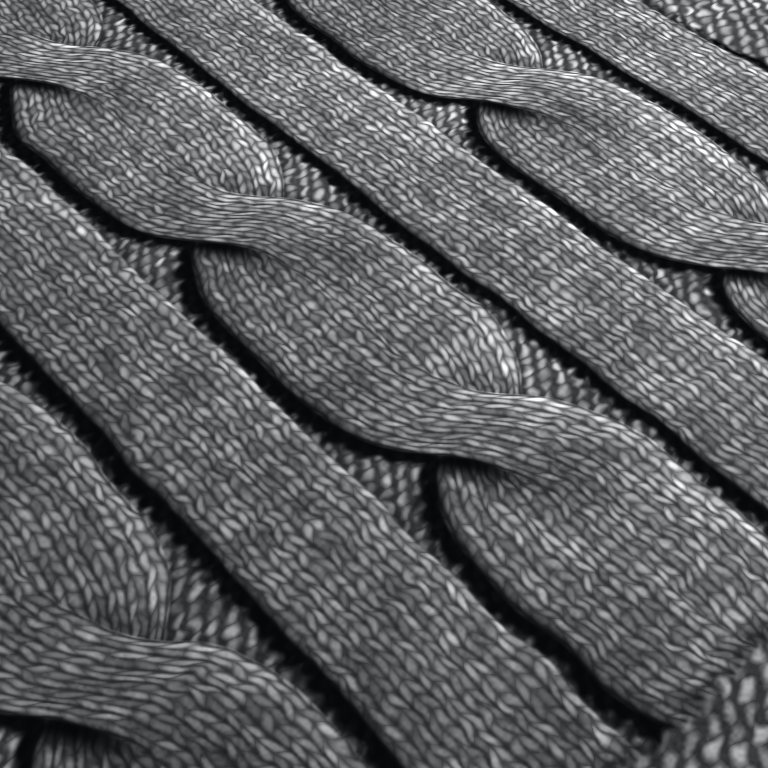
Write a WebGL 1 fragment shader that draws this texture.

```glsl
precision highp float;
// Grey cable-knit wool seen at a slant: twisted cables, flat ribs, purl gutters and seed-stitch borders.

uniform vec2 u_resolution;

const float PI = 3.14159265;
const float STRAND_HALF = 0.14;
const float RIB_HALF = 0.178;
const float RIB_CENTRE = 0.5025;
const vec2 GAUGE = vec2(22.0, 22.0); // stitches per repeat, across and along

float hash(vec2 p) {
  return fract(sin(dot(p, vec2(127.1, 311.7))) * 43758.5453);
}

float noise(vec2 p) {
  vec2 i = floor(p), f = fract(p);
  f = f * f * (3.0 - 2.0 * f);
  return mix(mix(hash(i), hash(i + vec2(1.0, 0.0)), f.x),
             mix(hash(i + vec2(0.0, 1.0)), hash(i + vec2(1.0, 1.0)), f.x), f.y);
}

// Uneven yarn: shifts a stitch position by a little noise.
vec2 uneven(vec2 q, float amount) {
  return q + amount * (vec2(noise(q * 1.3), noise(q * 1.3 + 47.0)) - 0.5);
}

// Perspective: canvas point (y down) to fabric position, one repeat per unit.
vec2 fabricPlane(vec2 p) {
  vec2 across = vec2(0.444, -0.160) - 0.14 * p;
  vec2 along = vec2(0.228, 0.193) + 0.135 * p;
  vec2 d = p - vec2(0.3125, 0.2865);
  float det = across.x * along.y - along.x * across.y;
  return vec2(d.x * along.y - along.x * d.y, across.x * d.y - across.y * d.x) / det;
}

// V-shaped knit stitches, each leg a slanted oval, with grooves between columns.
float knit(vec2 q) {
  q = uneven(q, 0.30);
  float x = fract(q.x) - 0.5;
  float leg = abs(x);
  float y = q.y - leg * 1.0;
  vec2 id = vec2(floor(q.x) * 2.0 + step(0.0, x), floor(y));
  float d = length(vec2((leg - 0.25) / 0.28, (fract(y) - 0.5) / 0.65));
  float loop = 1.0 - smoothstep(0.2, 1.15, d);
  float groove = 0.80 + 0.20 * smoothstep(0.0, 0.22, 0.5 - leg);
  return (0.25 + loop * (0.15 + 0.27 * hash(id))) * groove;
}

// Rounded bumps in alternating rows, for purl and seed stitch.
float bumps(vec2 q) {
  q = uneven(q, 0.5);
  q.x += 0.5 * mod(floor(q.y), 2.0);
  vec2 f = fract(q) - 0.5;
  f.y += 0.25 * sin(f.x * PI);
  float loop = 1.0 - smoothstep(0.1, 0.6, length(f));
  return 0.20 + loop * (0.22 + 0.28 * hash(floor(q)));
}

// Sideways path of the strand that passes on top; t is 0 at the crossing.
float strandCentre(float t) {
  float s = sin(PI * t);
  return 0.154 * s / sqrt(s * s + 0.3);
}

float inside(float x, float halfWidth) {
  return 1.0 - smoothstep(-0.006, 0.006, abs(x) - halfWidth);
}

// Light from the right on a rounded band, x from -1 to 1.
float bandLight(float x) {
  float edge = mix(0.22, 1.0, smoothstep(-1.03, -0.84, x));
  float rim = smoothstep(0.68, 0.92, x);
  return edge * (0.97 + 0.07 * x + 0.20 * rim);
}

// Shadow thrown to the left of a raised edge at distance d; none on its right.
float castShadow(float d, float width) {
  float dark = smoothstep(-0.10, -0.05, d) * (1.0 - smoothstep(width * 0.4, width, d));
  return 1.0 - 0.95 * dark;
}

float cable(float ground, float x, float t, vec2 k) {
  float c = strandCentre(t);
  float halfWidth = abs(c) + STRAND_HALF;
  float over = x - c, under = x + c;
  float crossing = 1.0 - smoothstep(0.06, 0.28, abs(t));
  float light = bandLight(x / halfWidth);

  // Soft dip in the lobe just past each crossing.
  vec2 dip = (vec2(x, t) - vec2(0.05, 0.24)) / vec2(0.12, 0.15);
  light *= 1.0 - 0.25 * exp(-dot(dip, dip));

  // Lower strand, darkened where it dives beneath the upper one.
  float gap = abs(over) - STRAND_HALF;
  float hollow = crossing * mix(0.25, 0.97, smoothstep(-0.03, 0.03, t));
  hollow *= 1.0 - smoothstep(0.015, 0.10, gap);
  float lower = knit(vec2(under, k.y) * GAUGE) * light * (1.0 - hollow);
  float tone = mix(ground, lower, inside(under, STRAND_HALF));

  // Upper strand, rounder where it crosses.
  float upper = knit(vec2(over, k.y) * GAUGE);
  upper *= mix(light, bandLight(over / STRAND_HALF) * 1.08, crossing);
  return mix(tone, upper, inside(over, STRAND_HALF));
}

void main() {
  vec2 p = gl_FragCoord.xy / u_resolution;
  p.y = 1.0 - p.y;
  vec2 k = fabricPlane(p);
  k += 0.02 * (vec2(noise(k * 7.0), noise(k * 7.0 + 31.0)) - 0.5);

  float x = fract(k.x + 0.5) - 0.5;
  float rib = fract(k.x) - RIB_CENTRE;
  float t = fract(k.y + 0.5) - 0.5;
  float halfWidth = abs(strandCentre(t)) + STRAND_HALF;

  // Purl gutters, dimmer beside the bands, with ragged shadows on their left.
  float ragged = 0.006 * sin(k.y * GAUGE.y * 2.0 * PI) + 0.024 * (noise(k * 45.0) - 0.5);
  float tone = bumps(k * vec2(22.0, 30.0)) * 1.05;
  tone *= 0.72 + 0.28 * smoothstep(0.0, 0.04, min(abs(x) - halfWidth, abs(rib) - RIB_HALF));
  tone *= castShadow(-halfWidth - x + ragged, 0.066);
  tone *= castShadow(-RIB_HALF - rib + ragged, 0.058);

  // Flat ribs and cables.
  float ribTone = knit(vec2(rib + 0.5, k.y) * GAUGE) * bandLight(rib / RIB_HALF);
  tone = mix(tone, ribTone, inside(rib, RIB_HALF));
  tone = cable(tone, x, t, k);

  // Seed-stitch borders at the lower and right edges of the fabric.
  float border = max(k.y - 1.84, k.x - 1.70) + 0.05 * (noise(k * 24.0) - 0.5);
  tone *= 1.0 - 0.4 * (1.0 - smoothstep(0.0, 0.05, abs(border)));
  tone = mix(tone, bumps(k * vec2(17.0, 24.0)), smoothstep(0.0, 0.03, border));

  // Wool mottling, fine fibres and light falling off to the lower left.
  tone *= 0.87 + 0.26 * noise(k * vec2(34.0, 13.0));
  tone *= 0.89 + 0.22 * noise(k * 5.0 + 9.0);
  tone += 0.10 * (noise(p * 190.0) - 0.5) * smoothstep(0.05, 0.3, tone);
  tone *= mix(1.34, 0.76, smoothstep(-0.55, 0.95, p.y - 0.6 * p.x));
  tone = 0.02 + tone;
  gl_FragColor = vec4(clamp(tone + vec3(-0.008, 0.0, 0.005), 0.0, 1.0), 1.0);
}
```
